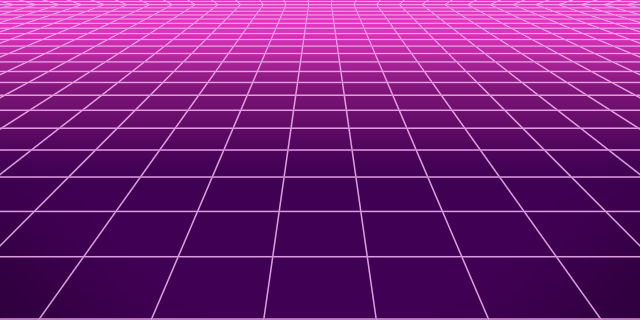
This background is drawn by a WebGL 1 fragment shader. Its source:

```glsl
precision highp float;

uniform vec2 u_resolution;

const float HORIZON = 1.2344;     // vanishing height, above the canvas
const float FOLD = 0.9854;        // height where the floor mirrors upward
const float COLUMN_SPACING = 0.285;
const float ROW_SCALE = 6.557;
const float ROW_OFFSET = 5.325;

const vec3 DEEP_PURPLE = vec3(0.25, 0.0, 0.325);
const vec3 PLUM = vec3(0.48, 0.08, 0.46);
const vec3 HOT_PINK = vec3(0.90, 0.21, 0.75);
const vec3 LINE_PINK = vec3(0.95, 0.69, 0.95);

// Distance from a value to the nearest whole number
float gridDistance(float value) {
    return abs(fract(value + 0.5) - 0.5);
}

// Antialiased coverage of a line
float lineCoverage(float dist, float halfWidth, float pixel) {
    return clamp((halfWidth - dist) / pixel + 0.5, 0.0, 1.0);
}

// Perspective floor grid, x measured from the centre
float floorGrid(float x, float drop, float pixel) {
    float halfWidth = mix(0.0018, 0.0024, smoothstep(0.25, 0.6, drop));

    float row = ROW_SCALE / drop - ROW_OFFSET;
    float rowDist = gridDistance(row) * drop * drop / ROW_SCALE;

    float spacing = COLUMN_SPACING * drop;
    float slope = x / drop;
    float columnDist = gridDistance(x / spacing + 0.5) * spacing
                     / sqrt(1.0 + slope * slope);

    return max(lineCoverage(rowDist, halfWidth, pixel),
               lineCoverage(columnDist, halfWidth, pixel));
}

// Purple floor glowing pink toward the distance
vec3 floorColor(float x, float height) {
    vec3 color = mix(DEEP_PURPLE, PLUM, smoothstep(0.42, 0.76, height));
    color = mix(color, HOT_PINK, smoothstep(0.68, 0.95, height));
    float corner = smoothstep(0.75, 1.25, length(vec2(x, 1.1 * (height - 0.65))));
    return color * (1.0 - 0.25 * corner * (1.0 - smoothstep(0.1, 0.6, height)));
}

void main() {
    float pixel = 1.0 / u_resolution.y;
    float x = (gl_FragCoord.x - 0.5 * u_resolution.x) * pixel;
    float height = gl_FragCoord.y * pixel;

    float drop = HORIZON - FOLD + abs(height - FOLD);
    float grid = floorGrid(x, drop, pixel);

    vec3 color = mix(floorColor(x, height), LINE_PINK, 0.88 * grid);
    gl_FragColor = vec4(color, 1.0);
}
```
